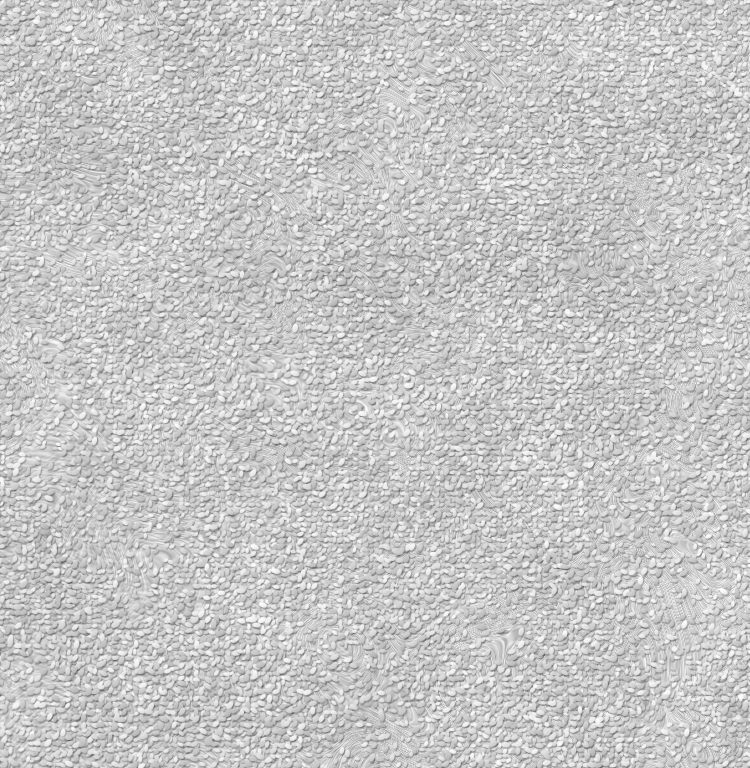
A Shadertoy shader for this texture:

```glsl
// Pale grey ground cover seen from above: fine combed grass, drifts of small
// overlapping leaves with cast shadows, and clustered white blossoms.
// Grass is stretched gradient noise; leaves and blossoms are jittered cells.

const float GRASS_TONE = 0.80;
const float GRASS_CONTRAST = 0.17;
const vec2  GRASS_SCALE = vec2(75.0, 290.0);  // along and across a blade
const float LEAF_TONE = 0.85;
const float LEAF_VARIATION = 0.10;
const vec2  LEAF_SIZE = vec2(0.60, 0.35);     // half axes in cells
const float LEAF_ANGLE = 0.45;
const float LEAF_SPREAD = 1.1;
const float SMALL_LEAVES = 150.0;             // cells per canvas height
const float LARGE_LEAVES = 116.0;
const vec2  SHADOW_OFFSET = vec2(0.12, -0.21);
const float SHADOW_STRENGTH = 0.26;
const float BLOSSOM_CELLS = 42.0;
const float BLOSSOM_RADIUS = 0.0033;
const float BLOSSOM_TONE = 0.985;
const float PATCH_CONTRAST = 0.05;

vec3 hash3(vec2 p) {
    vec3 q = fract(p.xyx * vec3(0.1031, 0.1030, 0.0973));
    q += dot(q, q.yxz + 33.33);
    return fract((q.xxy + q.yzz) * q.zyx);
}

float cornerSlope(vec2 cell, vec2 offset) {
    float a = 6.2832 * hash3(cell).x;
    return dot(vec2(cos(a), sin(a)), offset);
}

float gradientNoise(vec2 p) {
    vec2 i = floor(p), f = fract(p);
    vec2 u = f * f * f * (f * (f * 6.0 - 15.0) + 10.0);
    vec2 e = vec2(1.0, 0.0);
    float low = mix(cornerSlope(i, f), cornerSlope(i + e, f - e), u.x);
    float high = mix(cornerSlope(i + e.yx, f - e.yx),
                     cornerSlope(i + 1.0, f - 1.0), u.x);
    return mix(low, high, u.y);
}

mat2 rotation(float a) {
    return mat2(cos(a), -sin(a), sin(a), cos(a));
}

// Broad drifts that decide where leaves and blossoms gather
float drift(vec2 p) {
    return gradientNoise(p * 5.0 + 17.0) + 0.7 * gradientNoise(p * 13.0 + 41.0);
}

float ellipse(vec2 p, vec2 size) {
    return (length(p / size) - 1.0) * size.y;
}

// Two crossing sets of fine blades over a soft mottling
float grass(vec2 p) {
    float bend = 0.6 * gradientNoise(p * 9.0);
    float blades = gradientNoise(rotation(0.55 + bend) * p * GRASS_SCALE + 70.0)
                 + gradientNoise(rotation(-0.35 + bend) * p * GRASS_SCALE + 230.0);
    float mottle = gradientNoise(p * 60.0 + 5.0);
    return GRASS_TONE + GRASS_CONTRAST * blades + 0.06 * mottle;
}

// Paints one layer of leaves, each over its own shadow
float paintLeaves(float tone, vec2 p, float scale, float density) {
    vec2 g = p * scale, home = floor(g);
    float edge = 0.7 * scale / iResolution.y;
    for (int y = 1; y >= -1; y--) {
        for (int x = -1; x <= 1; x++) {
            vec2 cell = home + vec2(x, y);
            vec3 place = hash3(cell + scale);
            vec3 look = hash3(cell + scale + 311.0);
            vec2 centre = cell + 0.5 + 0.6 * (place.xy - 0.5);
            float chance = density * mix(0.3, 1.0,
                smoothstep(-0.35, 0.2, drift(centre / scale)));
            if (place.z > chance) continue;

            mat2 turn = rotation(LEAF_ANGLE + LEAF_SPREAD * (2.0 * look.x - 1.0));
            vec2 size = LEAF_SIZE * mix(0.75, 1.15, look.y);
            vec2 q = g - centre;
            float shadow = 1.0 - smoothstep(-0.12, 0.15 + 0.3 * edge,
                ellipse(turn * (q - SHADOW_OFFSET), size));
            float leaf = 1.0 - smoothstep(-edge, edge, ellipse(turn * q, size));
            float shade = LEAF_TONE + LEAF_VARIATION * (2.0 * look.z - 1.0)
                        + 0.10 * dot(q, vec2(-0.5, 0.85));
            tone *= 1.0 - SHADOW_STRENGTH * shadow;
            tone = mix(tone, shade, leaf);
        }
    }
    return tone;
}

// Scattered round blossoms, denser inside the drifts
float paintBlossoms(float tone, vec2 p) {
    vec2 home = floor(p * BLOSSOM_CELLS);
    float edge = 0.8 / iResolution.y;
    for (int y = -1; y <= 1; y++) {
        for (int x = -1; x <= 1; x++) {
            vec2 cell = home + vec2(x, y);
            vec3 place = hash3(cell + 571.0);
            vec3 look = hash3(cell + 823.0);
            vec2 centre = (cell + place.xy) / BLOSSOM_CELLS;
            float chance = mix(0.03, 0.22, smoothstep(0.0, 0.6, drift(centre)));
            float radius = BLOSSOM_RADIUS * mix(0.65, 1.1, look.x);
            float bloom = 1.0 - smoothstep(-edge, edge, length(p - centre) - radius);
            tone = mix(tone, BLOSSOM_TONE,
                bloom * step(place.z, chance) * mix(0.55, 1.0, look.y));
        }
    }
    return tone;
}

void mainImage(out vec4 fragColor, in vec2 fragCoord) {
    vec2 p = fragCoord / iResolution.y;
    float tone = grass(p);
    tone = paintLeaves(tone, p, SMALL_LEAVES, 0.95);
    tone = paintLeaves(tone, p + 3.0, LARGE_LEAVES, 0.55);
    tone += PATCH_CONTRAST * gradientNoise(p * 7.0 + 90.0);
    tone = paintBlossoms(tone, p);
    fragColor = vec4(vec3(clamp(tone, 0.0, 1.0)), 1.0);
}
```
